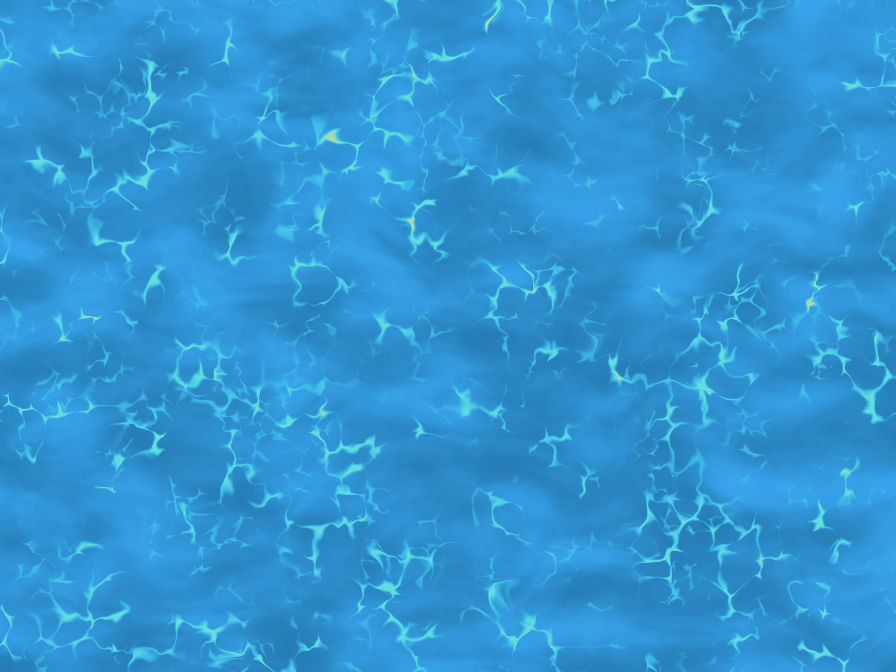
Reproduce this texture procedurally as a Shadertoy shader.

```glsl
const vec3 DEEP_BLUE = vec3(0.150, 0.488, 0.708);
const vec3 CLEAR_BLUE = vec3(0.220, 0.645, 0.930);
const vec3 CYAN = vec3(0.24, 0.73, 0.91);
const vec3 AQUA = vec3(0.38, 0.87, 0.86);
const vec3 WARM_GLINT = vec3(0.72, 0.84, 0.62);

vec2 hash2(vec2 p) {
    vec3 q = fract(p.xyx * vec3(0.1031, 0.1030, 0.0973));
    q += dot(q, q.yzx + 33.33);
    return fract((q.xx + q.yz) * q.zy);
}

float noise(vec2 p) {
    vec2 cell = floor(p), f = fract(p);
    f = f * f * (3.0 - 2.0 * f);
    float low = mix(hash2(cell).x, hash2(cell + vec2(1, 0)).x, f.x);
    float high = mix(hash2(cell + vec2(0, 1)).x, hash2(cell + vec2(1, 1)).x, f.x);
    return mix(low, high, f.y);
}

float fbm(vec2 p) {
    float sum = 0.0, weight = 0.53;
    for (int i = 0; i < 4; i++) {
        sum += weight * noise(p);
        p = mat2(0.96, 0.28, -0.28, 0.96) * p * 2.03 + 19.7;
        weight *= 0.5;
    }
    return sum;
}

vec2 warp(vec2 p, float frequency, float amount) {
    vec2 q = p * frequency;
    return p + amount * (vec2(noise(q + 41.3), noise(q + 87.9)) - 0.5);
}

// Distances to the three nearest scattered points
vec3 nearestThree(vec2 p) {
    vec2 cell = floor(p);
    vec3 d = vec3(9.0);
    for (int y = -1; y <= 1; y++)
    for (int x = -1; x <= 1; x++) {
        vec2 id = cell + vec2(x, y);
        float r = length(id + 0.08 + 0.84 * hash2(id) - p);
        if (r < d.x) d = vec3(r, d.xy);
        else if (r < d.y) d = vec3(d.x, r, d.y);
        else d.z = min(d.z, r);
    }
    return d;
}

// Branching light around cell corners: x is the thread, y its halo
vec2 caustics(vec2 p, float scale, float width, float threshold) {
    vec3 d = nearestThree(p * scale);
    float patchy = smoothstep(threshold, threshold + 0.32, noise(p * scale * 0.75 + 63.1));
    float corner = 1.0 - smoothstep(0.0, 0.58, d.z - d.x);
    float thread = 1.0 - smoothstep(0.0, width * (0.6 + 0.7 * corner), d.y - d.x);
    return vec2(thread * sqrt(corner), corner) * patchy;
}

// Rippled swell with soft, slanting crests
float waterTone(vec2 p) {
    vec2 q = warp(p, 8.0, 0.06);
    float swell = fbm(q * vec2(9.0, 18.0));
    float ridge = 1.0 - abs(2.0 * noise(q * vec2(5.0, 12.0) + 7.4) - 1.0);
    float crest = pow(ridge, 7.0) * noise(p * 6.0 + 29.0);
    float grain = noise(p * vec2(42.0, 58.0)) - 0.5;
    return smoothstep(0.08, 0.97, swell + 0.13 * crest + 0.05 * grain);
}

void mainImage(out vec4 fragColor, in vec2 fragCoord) {
    vec2 p = fragCoord / iResolution.y;
    vec3 color = mix(DEEP_BLUE, CLEAR_BLUE, waterTone(p));

    // Bright broken threads and a finer, fainter set
    vec2 bent = warp(warp(p, 24.0, 0.024), 75.0, 0.013);
    vec2 bold = caustics(bent, 23.0, 0.20, 0.46);
    vec2 fine = caustics(bent + 5.7, 36.0, 0.25, 0.52);
    float flicker = 0.55 + 0.6 * noise(p * 38.0 + 3.9);
    float light = flicker * max(bold.x, 0.5 * fine.x) + 0.12 * bold.y + 0.04 * fine.y;

    // Light turns from cyan to aqua, with a few warm glints
    float glint = smoothstep(0.74, 0.9, noise(p * 17.0 + 12.6));
    color = mix(color, CYAN, smoothstep(0.0, 0.55, light));
    color = mix(color, AQUA, smoothstep(0.4, 0.95, light));
    color = mix(color, WARM_GLINT, glint * smoothstep(0.6, 1.0, light));
    fragColor = vec4(color, 1.0);
}
```
